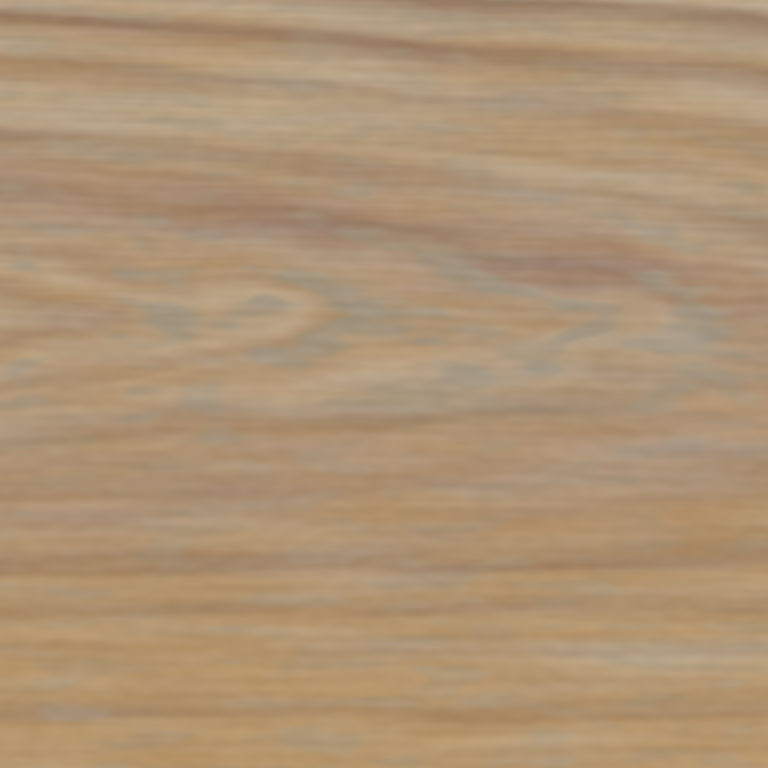
Reproduce this texture procedurally as a WebGL 2 fragment shader.

```glsl
#version 300 es
precision highp float;
// Soft, pale wood board with horizontal grain and a cathedral figure pointing right.
// A warped ring coordinate bends around a heart axis; hashed growth lines, stretched
// gradient-noise fibres and broad pale, ochre, grey and mauve tints are layered on it.

#define AXIS_HEIGHT 0.59
#define RING_COUNT 14.0
#define RING_DEPTH 0.80
#define TAPER 0.15
#define FIBRE_DEPTH 0.036
#define GREY_AMOUNT 0.80
#define TAN vec3(0.700, 0.590, 0.460)
#define PALE vec3(0.725, 0.645, 0.535)
#define OCHRE vec3(0.718, 0.590, 0.430)
#define GREY vec3(0.625, 0.585, 0.510)
#define BROWN vec3(0.540, 0.425, 0.335)
#define MAUVE vec3(0.605, 0.485, 0.415)

uniform vec2 u_resolution;
out vec4 fragColor;

vec2 hash2(vec2 p) {
    vec3 q = fract(p.xyx * vec3(0.1031, 0.1030, 0.0973));
    q += dot(q, q.yzx + 33.33);
    return fract((q.xx + q.yz) * q.zy);
}

float cornerGradient(vec2 cell, vec2 offset) {
    float angle = 6.2832 * hash2(cell + 71.0).x;
    return dot(vec2(cos(angle), sin(angle)), offset);
}

// Gradient noise, roughly -0.7 to 0.7
float gradientNoise(vec2 p) {
    vec2 i = floor(p), f = fract(p);
    vec2 w = f * f * f * (f * (f * 6.0 - 15.0) + 10.0);
    vec2 e = vec2(1.0, 0.0);
    float low = mix(cornerGradient(i, f), cornerGradient(i + e, f - e), w.x);
    float high = mix(cornerGradient(i + e.yx, f - e.yx), cornerGradient(i + 1.0, f - 1.0), w.x);
    return mix(low, high, w.y);
}

float bump(float d, float width) {
    return exp(-d * d / (width * width));
}

// Ring coordinate: distance to the heart axis, closing towards the right
float ringCoordinate(vec2 uv, float dy, float heart) {
    float upper = smoothstep(-0.12, 0.12, dy);
    float taper = TAPER * mix(exp(dy * 7.0), exp(-dy * 2.4), upper);
    float r = sqrt(dy * dy + 0.0004) + taper * uv.x;
    r += 0.014 * gradientNoise(uv * vec2(2.3, 5.0) + 4.0);
    r += 0.007 * gradientNoise(uv * vec2(5.0, 14.0) + 19.0);
    return r + 0.034 * heart * gradientNoise(uv * vec2(7.0, 15.0) + 31.0);
}

// Irregular growth lines, sharp on one side and fading on the other
float growthLines(float t, float side) {
    float dark = 0.0;
    for (int k = -1; k <= 1; k++) {
        float cell = floor(t) + float(k);
        vec2 h = hash2(vec2(cell, 12.0));
        float strength = mix(h.y, hash2(vec2(cell, 47.0)).y, side);
        float d = t - cell - 0.2 - 0.6 * h.x;
        float width = d > 0.0 ? 0.11 : 0.25;
        dark += (0.22 + 0.78 * strength) * bump(d, width);
    }
    return dark;
}

void main() {
    vec2 uv = gl_FragCoord.xy / u_resolution;
    float dy = uv.y - AXIS_HEIGHT;
    float upper = smoothstep(-0.05, 0.05, dy);
    float heart = bump(dy, 0.13);
    float ring = ringCoordinate(uv, dy, heart);

    // Broad tints: ochre low on the board, pale streaks, mauve around the figure
    float drift = gradientNoise(vec2(uv.x * 1.5, ring * 9.0));
    vec3 colour = mix(OCHRE, TAN, smoothstep(0.05, 0.5, uv.y + 0.25 * drift));
    float pale = gradientNoise(vec2(uv.x * 1.8, ring * 17.0) + 61.0) + 0.5 * (uv.y - 0.5);
    colour = mix(colour, PALE, 0.9 * smoothstep(-0.1, 0.4, pale));
    float mauve = upper * bump(ring - 0.165, 0.04) + 0.4 * (1.0 - upper) * bump(ring - 0.24, 0.09);
    mauve *= 0.8 + 0.9 * gradientNoise(vec2(uv.x * 3.0, ring * 30.0));
    colour = mix(colour, MAUVE, 0.75 * clamp(mauve, 0.0, 1.0));

    // Growth lines, varying in strength along their length
    float along = 0.72 + 0.7 * gradientNoise(vec2(uv.x * 2.6, ring * 16.0) + 8.0);
    float lines = growthLines(ring * RING_COUNT, 1.0 - upper) * along * (1.0 - 0.5 * heart);
    colour = mix(colour, BROWN, RING_DEPTH * clamp(lines, 0.0, 1.0));

    // Grey-green flecks, gathered near the heart and thin elsewhere
    float fleck = gradientNoise(vec2(uv.x * 6.0, ring * 44.0) + 53.0);
    fleck += 0.7 * gradientNoise(uv * vec2(16.0, 52.0) + 17.0);
    float grey = smoothstep(0.0, 0.5, fleck) * (0.42 + 0.58 * heart);
    colour = mix(colour, GREY, GREY_AMOUNT * grey);

    // Long soft fibres, a faint mottle and a cool-to-warm drift
    float fibre = gradientNoise(vec2(uv.x * 2.5, ring * 50.0) + 5.0);
    fibre += 0.9 * gradientNoise(vec2(uv.x * 6.0, uv.y * 95.0 + ring * 20.0));
    fibre += 0.55 * gradientNoise(uv * vec2(34.0, 80.0) + 90.0);
    colour += FIBRE_DEPTH * fibre * vec3(1.0, 1.05, 1.1);
    float cool = gradientNoise(vec2(uv.x * 5.0, uv.y * 42.0) + 37.0);
    colour += 0.035 * cool * vec3(-0.45, 0.15, 1.0);

    fragColor = vec4(clamp(colour, 0.0, 1.0), 1.0);
}
```
